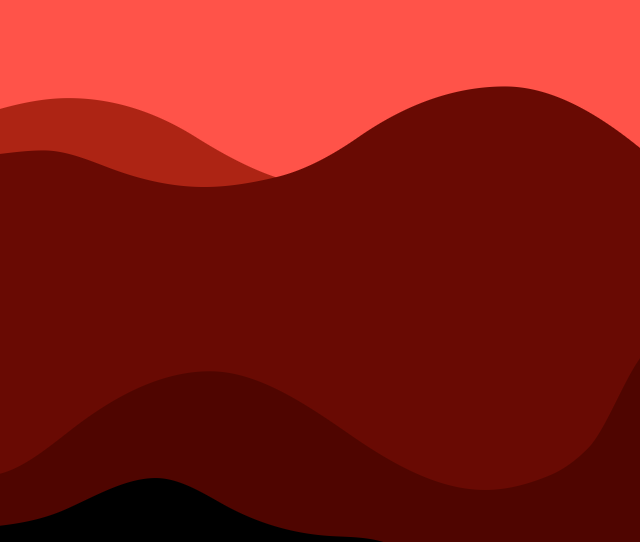
Reproduce this background procedurally as a WebGL 2 fragment shader.

```glsl
#version 300 es
precision highp float;

uniform vec2 u_resolution;
out vec4 fragColor;

// Height of a smooth ridge; each knot holds x, height and slope
float ridge(float x, vec3 knots[8]) {
    float height = knots[0].y;
    for (int i = 0; i < 7; i++) {
        vec3 a = knots[i], b = knots[i + 1];
        float span = b.x - a.x;
        float t = clamp((x - a.x) / span, 0.0, 1.0);
        float s = 1.0 - t;
        // Hermite rise above the left knot, added span by span
        height += (b.y - a.y) * t * t * (3.0 - 2.0 * t)
                + span * t * s * (a.z * s - b.z * t);
    }
    return height;
}

// Fill below the ridge with an antialiased edge
vec3 addHill(vec3 base, vec3 hill, float above) {
    float edge = length(vec2(dFdx(above), dFdy(above)));
    return mix(base, hill, clamp(0.5 - above / edge, 0.0, 1.0));
}

void main() {
    vec2 p = gl_FragCoord.xy / u_resolution;

    float farRidge = ridge(p.x, vec3[8](
        vec3(0.0, 0.799, 0.33), vec3(0.107, 0.819, 0.0),
        vec3(0.306, 0.747, -0.74), vec3(0.431, 0.673, -0.40),
        vec3(0.55, 0.64, -0.2), vec3(0.7, 0.62, 0.0),
        vec3(0.85, 0.62, 0.0), vec3(1.0, 0.6, 0.0)));

    float broadRidge = ridge(p.x, vec3[8](
        vec3(0.0, 0.716, 0.14), vec3(0.068, 0.7225, 0.0),
        vec3(0.169, 0.691, -0.45), vec3(0.319, 0.655, 0.0),
        vec3(0.431, 0.673, 0.28), vec3(0.56, 0.747, 0.82),
        vec3(0.789, 0.8405, 0.0), vec3(1.0, 0.727, -0.96)));

    float nearRidge = ridge(p.x, vec3[8](
        vec3(0.0, 0.126, 0.30), vec3(0.111, 0.207, 0.92),
        vec3(0.328, 0.315, 0.0), vec3(0.547, 0.198, -0.82),
        vec3(0.758, 0.096, 0.0), vec3(0.859, 0.123, 0.49),
        vec3(0.918, 0.172, 1.18), vec3(1.0, 0.339, 1.65)));

    float frontRidge = ridge(p.x, vec3[8](
        vec3(0.0, 0.030, 0.14), vec3(0.104, 0.061, 0.53),
        vec3(0.2435, 0.118, 0.0), vec3(0.345, 0.072, -0.67),
        vec3(0.521, 0.0107, -0.06), vec3(0.599, 0.0, -0.35),
        vec3(0.68, -0.035, -0.3), vec3(1.0, -0.1, 0.0)));

    // Coral sky, then hills from back to front
    vec3 color = vec3(1.0, 0.325, 0.286);
    color = addHill(color, vec3(0.68, 0.14, 0.08), p.y - farRidge);
    color = addHill(color, vec3(0.41, 0.04, 0.01), p.y - broadRidge);
    color = addHill(color, vec3(0.31, 0.02, 0.0), p.y - nearRidge);
    color = addHill(color, vec3(0.0), p.y - frontRidge);

    fragColor = vec4(color, 1.0);
}
```
